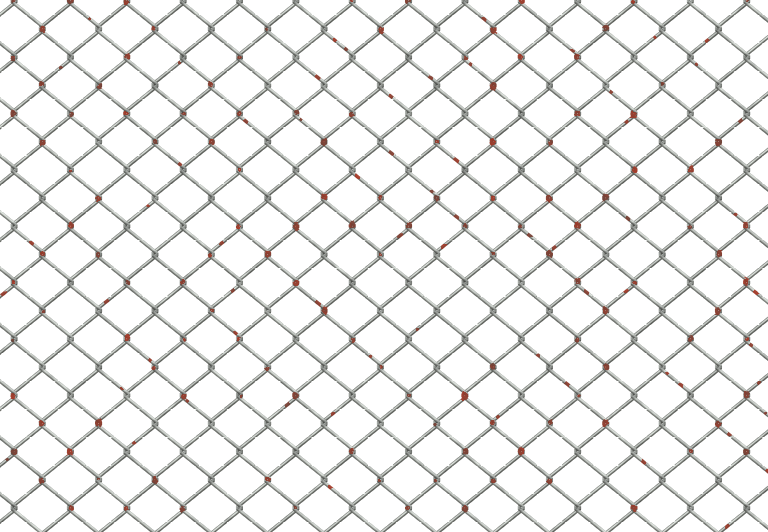
This pattern is drawn by a Shadertoy shader. Its source:

```glsl
const float CELLS_DOWN = 9.44;               // mesh repeats over the canvas height
const vec2 KNOT_ORIGIN = vec2(0.249, 0.428); // one knot, in cells from the lower left
const float WIRE_RADIUS = 0.031;             // all lengths below are in cells
const float HOOK_REACH = 0.032;              // how far a bend passes the knot centre
const float KNOT_RADIUS = 0.085;
const float KNOT_RUST_CHANCE = 0.5;
const float SPOT_RUST_CHANCE = 0.3;
const vec2 LIGHT_DIR = vec2(-0.25, 0.97);
const vec3 BACKGROUND = vec3(1.0);
const vec3 STEEL_DARK = vec3(0.35, 0.36, 0.34);
const vec3 STEEL_LIGHT = vec3(0.80, 0.82, 0.80);
const vec3 RUST_BROWN = vec3(0.40, 0.25, 0.21);
const vec3 RUST_RED = vec3(0.70, 0.20, 0.12);

float hash(vec2 p) {
    return fract(sin(dot(p, vec2(127.1, 311.7))) * 43758.5453);
}

float noise(vec2 p) {
    vec2 i = floor(p), f = fract(p);
    f = f * f * (3.0 - 2.0 * f);
    return mix(mix(hash(i), hash(i + vec2(1, 0)), f.x),
               mix(hash(i + vec2(0, 1)), hash(i + vec2(1, 1)), f.x), f.y);
}

// Vector from the nearest point of segment ab to p
vec2 segmentOffset(vec2 p, vec2 a, vec2 b) {
    vec2 ab = b - a;
    return p - a - ab * clamp(dot(p - a, ab) / dot(ab, ab), 0.0, 1.0);
}

vec2 shorter(vec2 a, vec2 b) {
    return dot(a, a) < dot(b, b) ? a : b;
}

// Vector from the centre line of one zigzag strand to p
vec2 strandOffset(vec2 p, float strand) {
    vec2 q = p - vec2(0.5 * strand + 0.25, 0.5 * strand);
    q.y -= round(q.y);
    vec2 flip = vec2(1.0, q.y < 0.0 ? -1.0 : 1.0);
    q.y = abs(q.y);
    // Fold onto the half between a left bend and the middle of a straight
    if (q.y > 0.25) {
        q = vec2(-q.x, 0.5 - q.y);
        flip = -flip;
    }
    float tip = -0.25 - HOOK_REACH;
    vec2 bend = vec2(tip, 0.02);
    vec2 shoulder = vec2(-0.235, 0.06);
    vec2 offset = segmentOffset(q, vec2(tip, 0.0), bend);
    offset = shorter(offset, segmentOffset(q, bend, shoulder));
    offset = shorter(offset, segmentOffset(q, shoulder, vec2(0.0, 0.25)));
    return offset * flip;
}

// Rust amount from a patch on the knot and a spot along one of its wires
float rustAmount(vec2 p, vec2 local, vec2 id) {
    float grain = noise(p * 30.0);
    float knotSize = 0.03 + 0.05 * hash(id + 3.7);
    vec2 knotShift = 0.05 * (vec2(hash(id + 8.1), hash(id + 9.4)) - 0.5);
    float knotPatch = 1.0 - length(local - knotShift) / knotSize;
    knotPatch -= 2.0 * step(KNOT_RUST_CHANCE, hash(id + 1.3));

    vec2 side = sign(vec2(hash(id + 5.2), hash(id + 6.6)) - 0.5);
    vec2 spot = side * mix(vec2(0.06, 0.09), vec2(0.22, 0.22), hash(id + 7.9));
    float spotPatch = 1.0 - length(local - spot) / (0.03 + 0.035 * hash(id + 4.4));
    spotPatch -= 2.0 * step(SPOT_RUST_CHANCE, hash(id + 2.5));

    return smoothstep(0.0, 0.25, max(knotPatch, spotPatch) + 0.7 * (grain - 0.5));
}

// Round metal shading across the wire
vec3 steel(vec2 offset, vec2 p, float knotShade) {
    float across = dot(offset, LIGHT_DIR) / WIRE_RADIUS;
    float glint = exp(-pow((across - 0.25) / 0.5, 2.0));
    float wear = 0.9 + 0.2 * noise(p * 9.0);
    return mix(STEEL_DARK, STEEL_LIGHT, glint) * wear * mix(1.0, 0.78, knotShade);
}

void mainImage(out vec4 fragColor, in vec2 fragCoord) {
    float pixel = CELLS_DOWN / iResolution.y;
    vec2 p = fragCoord * pixel - KNOT_ORIGIN;

    // Knot column and the knot closest in it
    float column = round(2.0 * p.x);
    float row = round(p.y - 0.5 * column);
    vec2 local = p - vec2(0.5 * column, row + 0.5 * column);
    vec2 id = vec2(column, row);

    float knotShade = 1.0 - smoothstep(0.5, 1.0, length(local) / KNOT_RADIUS);
    float rust = rustAmount(p, local, id);
    vec3 rustColor = mix(RUST_BROWN, RUST_RED, 0.6 * hash(id + 11.0) + 0.4 * noise(p * 24.0));

    // The left strand passes over above each knot, the right one below
    float over = local.y > 0.0 ? column - 1.0 : column;
    float under = 2.0 * column - 1.0 - over;

    vec3 color = BACKGROUND;
    for (int layer = 0; layer < 2; layer++) {
        vec2 offset = strandOffset(p, layer == 0 ? under : over);
        float coverage = clamp(0.5 + (WIRE_RADIUS - length(offset)) / pixel, 0.0, 1.0);
        vec3 wire = mix(steel(offset, p, knotShade), rustColor, 0.9 * rust);
        color = mix(color, wire, coverage);
    }
    fragColor = vec4(color, 1.0);
}
```
